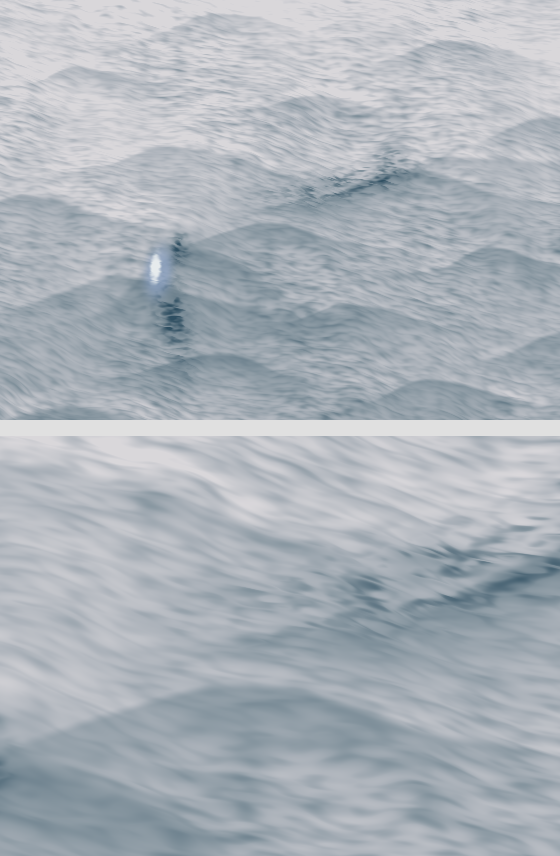
Top: the whole. Bottom: its middle third, enlarged.
Give the GLSL for this texture, as a Shadertoy shader.

```glsl
float hash(vec2 p) {
    return fract(sin(dot(p, vec2(127.1, 311.7))) * 43758.5);
}

// Gradient noise, roughly -0.7 to 0.7
float corner(vec2 cell, vec2 offset) {
    float angle = 6.2832 * hash(cell);
    return dot(vec2(cos(angle), sin(angle)), offset);
}

float noise(vec2 p) {
    vec2 i = floor(p), f = p - i;
    vec2 u = f * f * f * (f * (f * 6.0 - 15.0) + 10.0);
    vec2 e = vec2(1, 0);
    return mix(mix(corner(i, f), corner(i + e, f - e), u.x),
               mix(corner(i + e.yx, f - e.yx), corner(i + 1.0, f - 1.0), u.x), u.y);
}

// Fine wind ripples, stretched sideways and tighter toward the horizon
float ripples(vec2 p) {
    vec2 q = vec2(p.x, p.y * (1.0 + 0.25 * p.y));
    q.y += 0.2 * p.x + 0.07 * noise(p * 3.0) + 0.02 * noise(p * 8.0);
    vec2 scale = vec2(9.0, 38.0);
    float sum = 0.0, weight = 0.34;
    for (int i = 0; i < 4; i++) {
        float n = noise(q * scale + float(i) * 17.3);
        sum += weight * (n + 0.45 * (0.2 - abs(n)));
        q.y += 0.02 * q.x + 0.004 * n;
        scale *= vec2(1.6, 1.5);
        weight *= 1.1;
    }
    return sum;
}

// Shaded face below a peaked crest, with a longer right shoulder
float swell(vec2 p, vec2 peak, vec2 size) {
    vec2 d = (p - peak) / size;
    d.x *= d.x > 0.0 ? 0.6 : 0.9;
    d.y += 1.0 - exp(-2.0 * d.x * d.x);
    float face = smoothstep(0.05, -0.1, d.y) * exp(1.2 * min(d.y, 0.0));
    float rim = exp(-16.0 * (d.y - 0.18) * (d.y - 0.18));
    return (face - 0.2 * rim) * exp(-0.8 * d.x * d.x);
}

// Soft tilted oval
float patchMask(vec2 p, vec2 center, vec2 size, float tilt) {
    vec2 d = p - center;
    d = mat2(cos(tilt), -sin(tilt), sin(tilt), cos(tilt)) * d / size;
    return exp(-dot(d, d));
}

void mainImage(out vec4 fragColor, in vec2 fragCoord) {
    vec2 p = fragCoord / iResolution.y;
    vec2 bent = p + 0.018 * vec2(noise(p * 5.0), noise(p * 6.0 + 31.0));

    // Hazy light above, deeper water below
    float tone = mix(0.43, 0.94, smoothstep(-0.1, 1.05, p.y));
    tone += 0.24 * noise(vec2(p.x * 2.2, p.y * 5.0 + p.x) + 4.0);
    tone += 0.15 * noise(vec2(p.x * 5.0, p.y * 13.0 + p.x * 3.0) + 9.0);

    // Scattered swells shrinking with distance
    float faces = 0.0;
    for (int i = 0; i < 16; i++) {
        float k = float(i), y = (k + 0.5) / 16.0;
        vec2 peak = vec2(fract(k * 0.618 + 0.13) * 1.45 - 0.05, y);
        float size = mix(0.23, 0.12, y) * (0.7 + 0.6 * hash(vec2(k, 5.0)));
        faces += swell(bent, peak, size * vec2(1.0, 0.42));
    }
    faces += 0.9 * swell(bent, vec2(1.15, 0.63), vec2(0.45, 0.13));
    faces += 0.9 * swell(bent, vec2(0.44, 0.41), vec2(0.2, 0.17));
    tone -= 0.36 * faces;

    // Ripples calm on the steep faces and grow in gusts
    float gust = 0.65 + 0.6 * smoothstep(-0.35, 0.35, noise(p * 3.5 + 21.0));
    gust *= 1.0 - 0.4 * smoothstep(0.2, 1.0, faces);
    float ripple = ripples(p);
    tone += 0.07 + 0.6 * gust * ripple;

    // Choppy dark water and broken reflection
    float chop = patchMask(bent, vec2(0.81, 0.565), vec2(0.15, 0.035), 0.2);
    chop += patchMask(bent, vec2(0.93, 0.6), vec2(0.045, 0.035), 0.5);
    chop += patchMask(bent, vec2(0.41, 0.25), vec2(0.035, 0.12), 0.25);
    chop += patchMask(bent, vec2(0.43, 0.41), vec2(0.025, 0.03), 0.0);
    float broken = noise(bent * vec2(28.0, 75.0) + 1.5 * ripple)
                 + 0.5 * noise(bent * vec2(60.0, 130.0) + 7.0);
    tone -= min(chop, 1.2) * (0.3 + 0.75 * smoothstep(-0.2, 0.6, broken));

    vec3 slate = vec3(0.42, 0.50, 0.55);
    vec3 mist = vec3(0.82, 0.825, 0.835);
    vec3 color = mix(slate, mist, clamp(tone, -0.6, 1.06));
    color += vec3(0.006, -0.002, 0.004) * smoothstep(0.2, 0.7, tone);

    // Blurred splash with a blue shadow
    vec3 splashBlue = vec3(0.58, 0.66, 0.79);
    vec3 splashWhite = vec3(0.90, 0.92, 0.93);
    float shadow = patchMask(bent, vec2(0.375, 0.355), vec2(0.036, 0.06), -0.25);
    float glint = patchMask(bent, vec2(0.368, 0.365), vec2(0.016, 0.04), -0.12);
    color = mix(color, splashBlue, 0.7 * smoothstep(0.1, 0.8, shadow));
    color = mix(color, splashWhite, smoothstep(0.25, 0.85, glint + 0.4 * broken * shadow));

    fragColor = vec4(color, 1.0);
}
```
